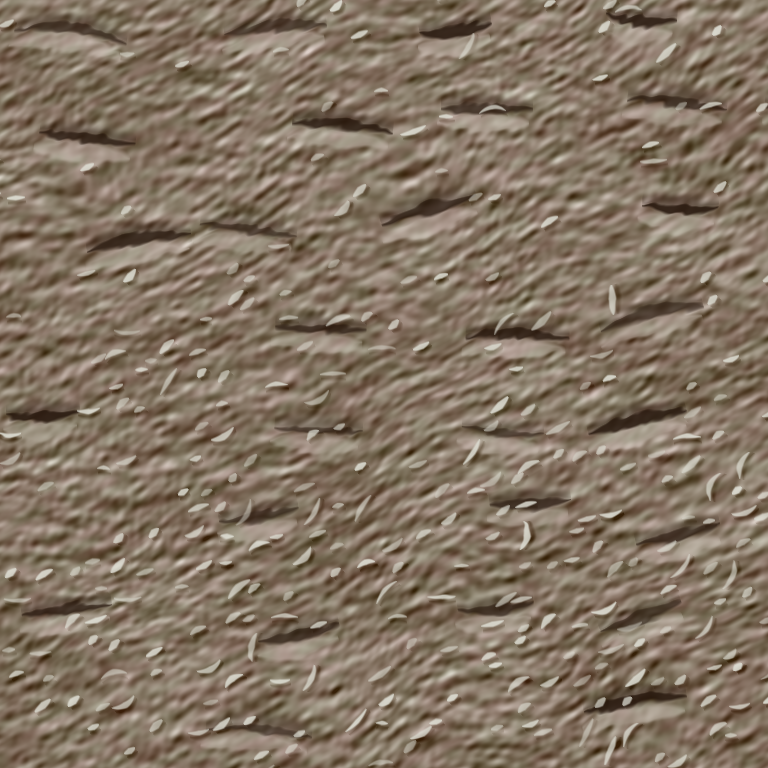
This texture is drawn by a Shadertoy shader. Its source:

```glsl
// Rough brown ground: slanted fibrous grain, dark slots with pale ledges
// beneath them, and small pale chips. The grain is stretched noise lit from
// above; slots and chips are bowed lens shapes scattered on jittered grids.

const vec3 DEEP = vec3(0.15, 0.09, 0.05);
const vec3 DARK = vec3(0.29, 0.21, 0.12);
const vec3 PALE = vec3(0.83, 0.79, 0.75);
const vec3 CHIP = vec3(0.87, 0.87, 0.83);

const float BASE_TONE = 0.42;      // 0 is DARK, 1 is PALE
const float GRAIN_CONTRAST = 0.70;
const float WARP = 0.025;          // bends the grain direction
const float TINT = 0.035;          // colour variation of the grain
const vec2 SLOT_CELL = vec2(0.25, 0.13);
const float SLOT_SHARE = 0.82;
const float CHIP_CELL = 0.035;

float hash(vec2 p) {
    return fract(sin(dot(p, vec2(127.1, 311.7))) * 43758.5453);
}

vec2 hash2(vec2 p) {
    return vec2(hash(p), hash(p + 57.3));
}

float noise(vec2 p) {
    vec2 i = floor(p), f = fract(p);
    f = f * f * (3.0 - 2.0 * f);
    return mix(mix(hash(i), hash(i + vec2(1, 0)), f.x),
               mix(hash(i + vec2(0, 1)), hash(i + vec2(1, 1)), f.x), f.y);
}

// Coordinates along and across a direction
vec2 turn(vec2 p, float angle) {
    float c = cos(angle), s = sin(angle);
    return vec2(c * p.x + s * p.y, c * p.y - s * p.x);
}

// Slope of stretched noise: bright upper sides, dark lower sides
float relief(vec2 p, float angle, vec2 frequency) {
    vec2 q = turn(p, angle) * frequency;
    return noise(q) - noise(q + vec2(0.2, 0.9));
}

float grain(vec2 p) {
    vec2 bend = vec2(noise(p * 7.0), noise(p * 7.0 + 31.0)) - 0.5;
    p += WARP * bend;
    return 0.50 * relief(p, 0.42, vec2(32.0, 85.0))
         + 0.50 * relief(p + 3.1, 0.55, vec2(60.0, 145.0))
         + 0.30 * relief(p + 7.7, 0.15, vec2(45.0, 120.0))
         + 0.28 * relief(p + 5.3, 1.00, vec2(75.0, 125.0));
}

// Soft lens with tapering ends
float lens(vec2 q, vec2 halfSize, float blur) {
    float taper = sqrt(max(0.0, 1.0 - abs(q.x) / halfSize.x));
    float d = abs(q.y) - halfSize.y * taper;
    float ends = smoothstep(0.0, 0.15, taper);
    return ends * (1.0 - smoothstep(-blur, blur, d));
}

// x: dark slot, y: pale ledge below it
vec2 slots(vec2 p, float rough) {
    vec2 result = vec2(0.0);
    vec2 home = floor(p / SLOT_CELL);
    for (int j = -1; j <= 1; j++)
    for (int i = -1; i <= 1; i++) {
        vec2 id = home + vec2(i, j);
        if (hash(id + 11.0) > SLOT_SHARE) continue;
        vec2 jitter = (hash2(id) - 0.5) * vec2(0.6, 0.45);
        vec2 r = hash2(id + 23.0);
        float angle = mix(-0.12, 0.38, r.x) - 0.15 * smoothstep(0.4, 1.0, p.y);
        vec2 q = turn(p - (id + 0.5 + jitter) * SLOT_CELL, angle);
        q.y += (r.y - 0.5) * 5.0 * q.x * q.x + 0.007 * rough;
        float halfLength = mix(0.045, 0.075, r.y);
        float depth = mix(0.65, 1.0, hash(id + 41.0));
        float dark = lens(q, vec2(halfLength, mix(0.006, 0.010, r.x)), 0.003);
        float shade = lens(q - vec2(0.0, 0.006), vec2(halfLength, 0.012), 0.008);
        float ledge = lens(q + vec2(0.005, 0.019), vec2(halfLength, 0.014), 0.004);
        result = max(result, vec2(max(dark, 0.45 * shade) * depth, ledge));
    }
    return result;
}

// x: pale chip, y: thin shadow below it
vec2 chips(vec2 p) {
    vec2 result = vec2(0.0);
    vec2 home = floor(p / CHIP_CELL);
    for (int j = -1; j <= 1; j++)
    for (int i = -1; i <= 1; i++) {
        vec2 id = home + vec2(i, j);
        vec2 center = (id + 0.5 + 0.7 * (hash2(id + 5.0) - 0.5)) * CHIP_CELL;
        float density = mix(0.52, 0.10, smoothstep(0.1, 0.95, center.y));
        density *= 0.4 + 1.2 * noise(center * 6.0);
        if (hash(id + 71.0) > density) continue;
        vec2 r = hash2(id + 83.0);
        float angle = mix(0.0, 0.85, r.x) + 0.8 * step(0.9, r.y);
        vec2 q = turn(p - center, angle);
        q.y += (hash(id + 97.0) - 0.5) * 40.0 * q.x * q.x;
        vec2 size = vec2(mix(0.008, 0.021, r.y * r.y), mix(0.0028, 0.0052, r.x));
        float strength = mix(0.5, 1.0, hash(id + 13.0));
        float chip = lens(q, size, 0.0016);
        float shadow = lens(q + vec2(-0.001, 0.006), size, 0.003);
        result = max(result, strength * vec2(chip, shadow));
    }
    return result;
}

void mainImage(out vec4 fragColor, in vec2 fragCoord) {
    vec2 p = fragCoord / iResolution.y;
    float g = grain(p);
    vec2 slot = slots(p, g);
    vec2 chip = chips(p + 0.002 * g);

    // Tone of grain, broad patches and ledges
    float tone = BASE_TONE + GRAIN_CONTRAST * g * (1.0 - 0.55 * slot.y);
    tone += 0.16 * (noise(p * vec2(9.0, 16.0)) - 0.5);
    tone += 0.24 * slot.y - 0.30 * chip.y;
    vec3 color = mix(DARK, PALE, clamp(tone, -0.15, 1.05));

    // Faint green to pink tint
    float tint = noise(turn(p, 0.4) * vec2(40.0, 80.0) + 19.0) - 0.5;
    color += TINT * tint * vec3(1.0, -0.6, 0.4);

    color = mix(color, DEEP, 0.9 * slot.x);
    color = mix(color, CHIP, chip.x * 0.9);
    fragColor = vec4(clamp(color, 0.0, 1.0), 1.0);
}
```
